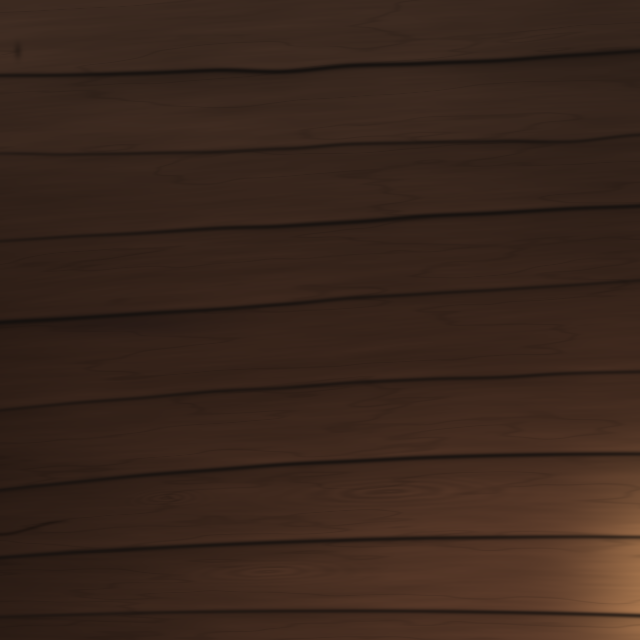
Reproduce this texture procedurally as a WebGL 1 fragment shader.

```glsl
precision highp float;
uniform vec2 u_resolution;

float hash(vec2 p) {
  return fract(sin(dot(p, vec2(127.1, 311.7))) * 43758.5453);
}

float noise(vec2 p) {
  vec2 i = floor(p), f = fract(p);
  f = f * f * (3.0 - 2.0 * f);
  return mix(mix(hash(i), hash(i + vec2(1.0, 0.0)), f.x),
             mix(hash(i + vec2(0.0, 1.0)), hash(i + vec2(1.0, 1.0)), f.x), f.y);
}

float fbm(vec2 p) {
  float sum = 0.0, gain = 0.5;
  for (int i = 0; i < 4; i++) {
    sum += gain * noise(p);
    p = p * 2.03 + 17.3;
    gain *= 0.5;
  }
  return sum;
}

// Parabola through values at the left edge, centre and right edge
float curve(vec3 k, float x) {
  return k.x * (1.0 - x) * (1.0 - 2.0 * x) + 4.0 * k.y * x * (1.0 - x) + k.z * x * (2.0 * x - 1.0);
}

// Dark gap with a soft shadow below and a faint worn lip above
vec3 seam(vec3 col, vec2 p, vec3 heights, vec3 depths) {
  float wobble = (noise(vec2(p.x * 9.0, heights.x * 70.0)) - 0.5) * 0.008 * smoothstep(0.0, 0.8, p.y);
  float d = p.y - curve(heights, p.x) - wobble;
  float depth = clamp(curve(depths, p.x), 0.0, 1.0);
  float width = 0.0022 + 0.0018 * depth;
  float gap = exp(-d * d / (width * width)) * depth;
  float shadow = exp(-abs(d) / 0.018) * (1.0 - smoothstep(-0.003, 0.003, d)) * depth;
  float lip = exp(-pow((d - 0.009) / 0.006, 2.0)) * depth;
  col *= 1.0 - 0.22 * shadow + 0.05 * lip;
  return mix(col, vec3(0.075, 0.06, 0.052), gap * 0.9);
}

// Flattened growth rings, fading out from their centre
float rings(vec2 p, vec2 centre, vec2 size) {
  vec2 q = (p - centre) / size;
  q.y += 0.3 * q.x * q.x - 0.25 * q.x;
  float r = length(q) + 0.25 * fbm(p * vec2(12.0, 40.0));
  return sin(r * 24.0) * exp(-dot(q, q) * 1.8);
}

void main() {
  vec2 p = gl_FragCoord.xy / u_resolution;

  // Grain coordinates bend with the boards
  float bend = 0.085 * smoothstep(0.0, 0.4, p.y);
  vec2 g = vec2(p.x, p.y - bend * p.x * (1.0 - 0.3 * p.x));
  g.y += 0.012 * (noise(g * vec2(4.0, 9.0)) - 0.5);

  // Base wood, darker at lower left and paler at the top
  vec3 col = mix(vec3(0.215, 0.14, 0.103), vec3(0.228, 0.16, 0.123), smoothstep(0.4, 1.0, p.y));
  col *= 1.0 - 0.17 * exp(-p.x * 5.0) * (1.0 - smoothstep(0.5, 0.9, p.y));
  col *= 1.0 - 0.1 * smoothstep(0.6, 1.0, p.x) * smoothstep(0.4, 0.7, p.y);

  // Lamp glow: broad warmth and a bright spot on the right edge
  vec2 broad = (p - vec2(1.05, 0.08)) / vec2(0.5, 0.28);
  vec2 spot = (p - vec2(1.05, 0.08)) / vec2(0.13, 0.16);
  col += vec3(0.13, 0.082, 0.055) * exp(-dot(broad, broad));
  col += vec3(0.32, 0.25, 0.15) * exp(-dot(spot, spot));
  col += vec3(0.028, 0.018, 0.012) * smoothstep(0.08, 0.5, p.x) * (1.0 - smoothstep(0.1, 0.4, p.y));

  // Blotches, streaks and fine fibres
  col *= 1.0 + 0.18 * (fbm(g * vec2(3.0, 13.0)) - 0.47);
  col *= 1.0 + 0.16 * (fbm(g * vec2(5.0, 55.0) + 8.0) - 0.47);
  col *= 1.0 + 0.05 * (noise(g * vec2(14.0, 260.0)) - 0.5);
  float vein = fbm(g * vec2(2.5, 24.0) + 31.0);
  col *= 1.0 - 0.08 * exp(-pow((vein - 0.5) / 0.016, 2.0));

  // Ring figures, a small knot and a short crack
  col *= 1.0 + 0.065 * rings(p, vec2(0.61, 0.232), vec2(0.2, 0.026));
  col *= 1.0 + 0.05 * rings(p, vec2(0.26, 0.222), vec2(0.07, 0.016));
  col *= 1.0 + 0.05 * rings(p, vec2(0.42, 0.107), vec2(0.15, 0.02));
  vec2 knot = (p - vec2(0.028, 0.92)) / vec2(0.006, 0.012);
  col *= 1.0 - 0.28 * exp(-dot(knot, knot));
  float crack = (p.y - 0.165 - 0.02 * smoothstep(0.0, 0.1, p.x)) / 0.003;
  col *= 1.0 - 0.3 * exp(-crack * crack) * (1.0 - smoothstep(0.07, 0.12, p.x));
  vec2 smudge = (p - vec2(0.2, 0.493)) / vec2(0.13, 0.018);
  col = mix(col, vec3(0.14, 0.095, 0.085), 0.5 * exp(-dot(smudge, smudge)));

  // Gaps between boards, top to bottom
  col = seam(col, p, vec3(0.879, 0.893, 0.919), vec3(0.75, 1.0, 0.85));
  col = seam(col, p, vec3(0.758, 0.770, 0.786), vec3(0.45, 0.65, 0.55));
  col = seam(col, p, vec3(0.622, 0.652, 0.680), vec3(0.45, 0.9, 0.85));
  col = seam(col, p, vec3(0.496, 0.529, 0.561), vec3(1.0, 0.75, 0.5));
  col = seam(col, p, vec3(0.358, 0.398, 0.418), vec3(0.5, 0.7, 0.6));
  col = seam(col, p, vec3(0.234, 0.277, 0.290), vec3(0.65, 0.9, 0.75));
  col = seam(col, p, vec3(0.129, 0.155, 0.161), vec3(0.75, 0.85, 0.65));
  col = seam(col, p, vec3(0.036, 0.0455, 0.038), vec3(0.5, 0.7, 0.8));

  gl_FragColor = vec4(col, 1.0);
}
```
